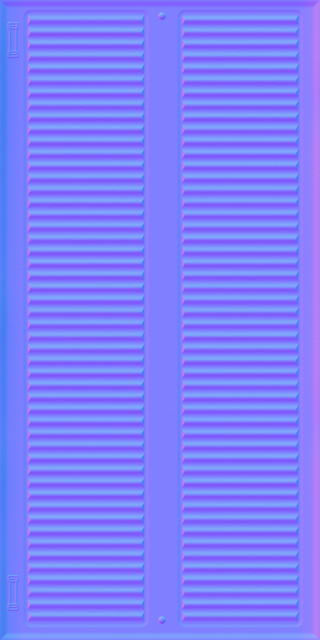
This texture map is drawn by a Shadertoy shader. Its source:

```glsl
// Tangent-space normal map of a louvred double panel door: two columns of
// pressed slats in raised panels, with a rolled frame, screws and hinge slots.
// A height field is summed from distance functions, then differentiated.

// Lengths are in hundredths of the canvas width; y runs downwards.
const vec2  SIZE          = vec2(100.0, 200.0);
const float TAU           = 6.2831853;
const float SLAT_COUNT    = 50.0;
const float SLAT_TOP      = 4.35;
const float SLAT_PITCH    = 3.805;
const float SLAT_SLOPE    = 0.31;
const float SLAT_HALF     = 18.2;
const float SLAT_VARIANCE = 0.08;
const float END_SLOPE     = 0.48;
const vec2  PANEL_MIRROR  = vec2(51.0, 99.5);
const float PANEL_OFFSET  = 24.1;
const vec2  PANEL_HALF    = vec2(19.2, 96.1);
const float PANEL_RADIUS  = 2.0;
const float LIP_HEIGHT    = 0.14;
const float LIP_SOFTNESS  = 0.6;
const float RIM_WIDTH     = 2.4;
const float RIM_DROP      = 0.4;
const float ROLL_WIDTH    = 7.0;
const float ROLL_SLOPE    = 0.26;
const vec2  SCREW_MIRROR  = vec2(50.6, 99.4);
const float SCREW_OFFSET  = 94.4;
const float SCREW_RADIUS  = 1.3;
const float SCREW_DEPTH   = 0.3;
const vec2  HINGE_MIRROR  = vec2(4.1, 98.9);
const float HINGE_OFFSET  = 86.4;
const vec2  HINGE_BODY    = vec2(1.0, 4.4);
const vec2  HINGE_CAP     = vec2(1.4, 0.8);
const float ENGRAVE_WIDTH = 0.45;
const float ENGRAVE_DEPTH = 0.11;
const float GRAIN_HEIGHT  = 0.012;
const float SAMPLE_STEP   = 0.2;

float hash(vec2 p) {
    vec3 q = fract(vec3(p.xyx) * 0.1031);
    q += dot(q, q.yzx + 33.33);
    return fract((q.x + q.y) * q.z);
}

float valueNoise(vec2 p) {
    vec2 i = floor(p), f = fract(p);
    f = f * f * (3.0 - 2.0 * f);
    return mix(mix(hash(i), hash(i + vec2(1, 0)), f.x),
               mix(hash(i + vec2(0, 1)), hash(i + vec2(1, 1)), f.x), f.y);
}

float boxDistance(vec2 p, vec2 halfSize, float radius) {
    vec2 d = abs(p) - halfSize + radius;
    return length(max(d, 0.0)) + min(max(d.x, d.y), 0.0) - radius;
}

float engrave(float d) {
    return -ENGRAVE_DEPTH * (1.0 - smoothstep(0.0, ENGRAVE_WIDTH, abs(d)));
}

// Grooves with a tight crease and round ridges, closed by sloping ends.
float slatHeight(vec2 p) {
    float row = (p.y - SLAT_TOP) / SLAT_PITCH;
    if (row < 0.0 || row > SLAT_COUNT) return 0.0;
    float side = step(PANEL_MIRROR.x, p.x);
    float phase = TAU * (fract(row) - 0.5);
    float vary = 1.0 + SLAT_VARIANCE * (hash(vec2(floor(row), side)) - 0.5);
    float depth = vary * SLAT_SLOPE * SLAT_PITCH / TAU;
    float groove = -depth * (cos(phase) + 0.1 * cos(2.0 * phase) + 0.9);
    float inset = SLAT_HALF - abs(abs(p.x - PANEL_MIRROR.x) - PANEL_OFFSET);
    return min(0.0, max(groove, -END_SLOPE * inset));
}

float panelHeight(vec2 p) {
    vec2 q = p - PANEL_MIRROR;
    q.x = abs(q.x) - PANEL_OFFSET;
    float d = boxDistance(q, PANEL_HALF, PANEL_RADIUS);
    return LIP_HEIGHT * smoothstep(LIP_SOFTNESS, -LIP_SOFTNESS, d);
}

// Mitred rim on all four edges, plus an uneven wide roll on both sides.
float frameHeight(vec2 p) {
    vec2 edge = min(p, SIZE - p);
    float rim = RIM_DROP * (smoothstep(0.0, RIM_WIDTH, min(edge.x, edge.y)) - 1.0);
    float wear = 0.7 + 0.6 * valueNoise(vec2(step(50.0, p.x) * 7.0, p.y * 0.06));
    float reach = max(ROLL_WIDTH - edge.x, 0.0);
    return rim - 0.5 * ROLL_SLOPE * wear * reach * reach / ROLL_WIDTH;
}

float fittingHeight(vec2 p) {
    vec2 screw = p - SCREW_MIRROR;
    screw.y = abs(screw.y) - SCREW_OFFSET;
    float bowl = smoothstep(0.25 * SCREW_RADIUS, SCREW_RADIUS, length(screw)) - 1.0;
    vec2 hinge = p - HINGE_MIRROR;
    hinge.y = abs(hinge.y) - HINGE_OFFSET;
    vec2 cap = vec2(hinge.x, abs(hinge.y) - HINGE_BODY.y);
    float slot = min(engrave(boxDistance(hinge, HINGE_BODY, 0.1)),
                     engrave(boxDistance(cap, HINGE_CAP, 0.1)));
    return SCREW_DEPTH * bowl + slot;
}

float doorHeight(vec2 p) {
    return slatHeight(p) + panelHeight(p) + frameHeight(p) + fittingHeight(p)
         + GRAIN_HEIGHT * valueNoise(p * 1.3);
}

void mainImage(out vec4 fragColor, in vec2 fragCoord) {
    vec2 uv = fragCoord / iResolution.xy;
    vec2 p = vec2(uv.x, 1.0 - uv.y) * SIZE;
    vec2 e = vec2(SAMPLE_STEP, 0.0);
    vec2 slope = vec2(doorHeight(p + e.xy) - doorHeight(p - e.xy),
                      doorHeight(p + e.yx) - doorHeight(p - e.yx)) / (2.0 * SAMPLE_STEP);
    vec3 normal = normalize(vec3(-slope, 1.0));
    fragColor = vec4(0.5 + 0.5 * normal, 1.0);
}
```
